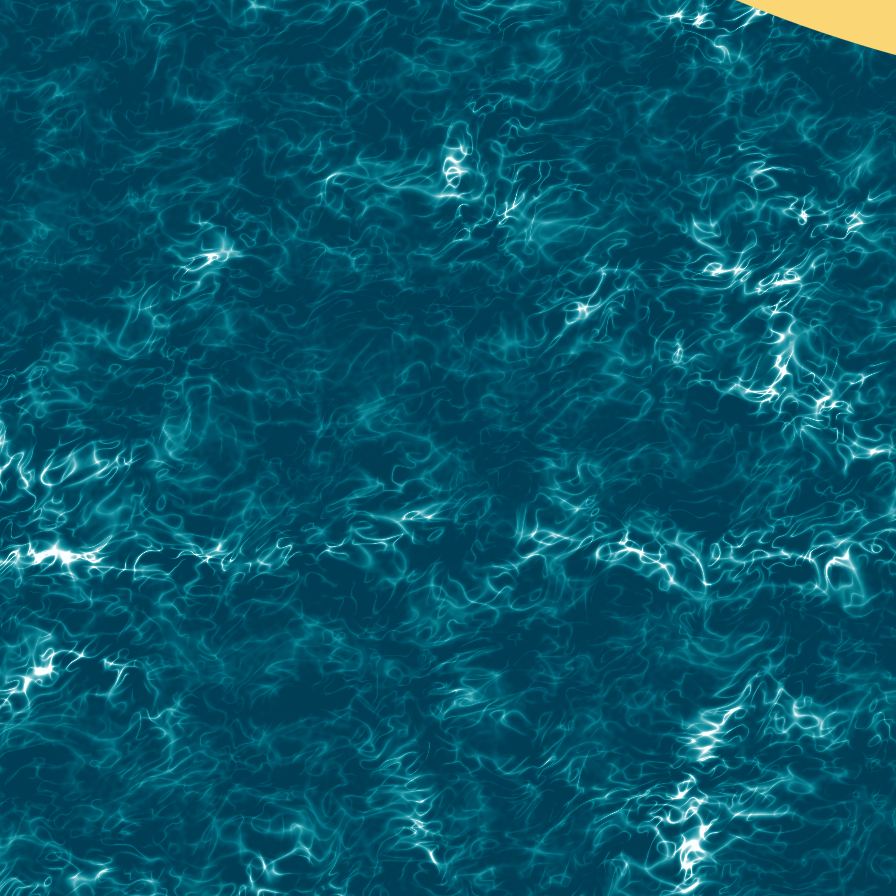
Reproduce this texture procedurally as a WebGL 1 fragment shader.

```glsl
precision highp float;
uniform vec2 u_resolution;

// Sea colours, from trough to foam, and the sand
const vec3 DEEP = vec3(0.0, 0.245, 0.335);
const vec3 WATER = vec3(0.0, 0.33, 0.415);
const vec3 TEAL = vec3(0.0, 0.44, 0.51);
const vec3 BRIGHT = vec3(0.07, 0.56, 0.62);
const vec3 PALE = vec3(0.37, 0.71, 0.75);
const vec3 FOAM = vec3(0.97, 1.0, 1.0);
const vec3 SAND = vec3(0.98, 0.84, 0.46);

// Light levels at which each colour is reached
const float WATER_LEVEL = 0.27;
const float TEAL_LEVEL = 0.47;
const float BRIGHT_LEVEL = 0.80;
const float PALE_LEVEL = 1.22;
const float FOAM_LEVEL = 1.95;

// Crests: broad ridges that gather the filaments
const float CREST_SCALE = 5.0;
const float CREST_SHARPNESS = 9.0;
const float PATCH_SCALE = 3.7;
const float CALM_GAIN = 0.35;
const float CREST_GAIN = 1.9;

// Filaments: thin ridges in several sizes
const int FILAMENT_LAYERS = 4;
const float FILAMENT_SCALE = 18.0;
const float FILAMENT_GROWTH = 1.5;
const float FILAMENT_SHARPNESS = 14.0;
const vec2 FILAMENT_STRETCH = vec2(0.8, 1.35);
const float FILAMENT_ANGLE = 0.35;
const float ANGLE_SPREAD = 0.9;

const float HAZE_GAIN = 0.22;
const float GRAIN_GAIN = 0.12;

const vec2 SHORE_CENTER = vec2(1.397, 2.385);
const float SHORE_RADIUS = 1.5;

float hash(vec2 cell) {
  vec3 h = fract(cell.xyx * vec3(0.1031, 0.1030, 0.0973));
  h += dot(h, h.yzx + 33.33);
  return fract((h.x + h.y) * h.z);
}

float cornerSlope(vec2 cell, vec2 corner, vec2 f) {
  float angle = 6.28319 * hash(cell + corner);
  return dot(vec2(cos(angle), sin(angle)), f - corner);
}

// Gradient noise, about -0.7 to 0.7
float noise(vec2 p) {
  vec2 cell = floor(p);
  vec2 f = p - cell;
  vec2 w = f * f * f * (f * (f * 6.0 - 15.0) + 10.0);
  float low = mix(cornerSlope(cell, vec2(0, 0), f), cornerSlope(cell, vec2(1, 0), f), w.x);
  float high = mix(cornerSlope(cell, vec2(0, 1), f), cornerSlope(cell, vec2(1, 1), f), w.x);
  return mix(low, high, w.y);
}

float ridge(vec2 p, float sharpness) {
  return exp(-abs(noise(p)) * sharpness);
}

vec2 rotate(vec2 p, float angle) {
  float c = cos(angle), s = sin(angle);
  return vec2(c * p.x - s * p.y, s * p.x + c * p.y);
}

vec2 warp(vec2 p, float scale, float amount) {
  vec2 q = p * scale + 50.0;
  return p + amount * vec2(noise(q), noise(q + vec2(37.3, 91.7)));
}

float filaments(vec2 p) {
  float sum = 0.0;
  float scale = FILAMENT_SCALE;
  for (int i = 0; i < FILAMENT_LAYERS; i++) {
    float layer = float(i);
    float turn = FILAMENT_ANGLE + ANGLE_SPREAD * (fract(layer * 0.618) - 0.5);
    vec2 q = rotate(p, -turn) * FILAMENT_STRETCH * scale + 61.7 * (layer + 1.0);
    // A coarser noise breaks the closed loops into strands
    float gate = smoothstep(-0.25, 0.35, noise(q * 0.63 + 17.9));
    sum += ridge(q, FILAMENT_SHARPNESS) * gate;
    scale *= FILAMENT_GROWTH;
  }
  return sum;
}

vec3 seaColour(float light) {
  vec3 c = mix(DEEP, WATER, smoothstep(0.0, WATER_LEVEL, light));
  c = mix(c, TEAL, clamp((light - WATER_LEVEL) / (TEAL_LEVEL - WATER_LEVEL), 0.0, 1.0));
  c = mix(c, BRIGHT, clamp((light - TEAL_LEVEL) / (BRIGHT_LEVEL - TEAL_LEVEL), 0.0, 1.0));
  c = mix(c, PALE, clamp((light - BRIGHT_LEVEL) / (PALE_LEVEL - BRIGHT_LEVEL), 0.0, 1.0));
  return mix(c, FOAM, clamp((light - PALE_LEVEL) / (FOAM_LEVEL - PALE_LEVEL), 0.0, 1.0));
}

void main() {
  vec2 p = gl_FragCoord.xy / u_resolution;
  vec2 bent = warp(p, 9.0, 0.03);
  vec2 frayed = warp(bent, 32.0, 0.009);

  // Light on the water
  float gathered = smoothstep(-0.3, 0.4, noise(p * PATCH_SCALE + 11.3));
  float crest = gathered * ridge(frayed * CREST_SCALE + 23.1, CREST_SHARPNESS);
  float light = filaments(frayed) * (CALM_GAIN + CREST_GAIN * crest);
  light += HAZE_GAIN * noise(bent * 13.0 + 71.9) + GRAIN_GAIN * noise(p * 130.0);

  // Sand beyond a round shore
  float shore = distance(p, SHORE_CENTER) - SHORE_RADIUS;
  float edge = 0.75 / u_resolution.y;
  vec3 colour = mix(SAND, seaColour(light), smoothstep(-edge, edge, shore));
  gl_FragColor = vec4(colour, 1.0);
}
```
